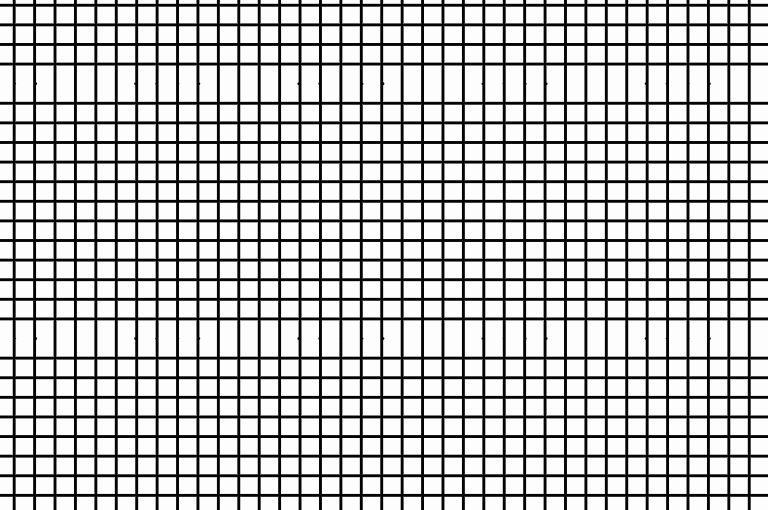
Give the GLSL for this pattern, as a WebGL 2 fragment shader.

```glsl
#version 300 es
precision highp float;
// Black grid on white: 37 vertical and 24 horizontal lines of even weight.
// Every 13th horizontal line is left out; on that row, small dots sit on
// the verticals in groups, drifting from left to right within each group.

#define PITCH vec2(0.03988, 0.03844)   // cell size, canvas height = 1
#define ORIGIN vec2(0.0277, 0.0287)    // first crossing at lower left
#define LINE_WIDTH 0.00566
#define GAP_PERIOD 13.0                // rows from one gap to the next
#define GAP_ROW 8.0                    // first row left out
#define GROUP_PERIOD 8.3333            // columns from one dot group to the next
#define GROUP_START 5.5
#define GROUP_LENGTH 4.3
#define DOT_RADIUS 0.0029
#define DOT_DRIFT 0.0011               // sideways shift per column
#define INK vec3(0.01)
#define PAPER vec3(0.993)

uniform vec2 u_resolution;
out vec4 fragColor;

// Coverage of a shape from its signed distance, softened over one pixel.
float coverage(float signedDistance, float pixel) {
    return clamp(0.5 - signedDistance / pixel, 0.0, 1.0);
}

void main() {
    // Canvas 1.5 wide and 1 high
    vec2 p = gl_FragCoord.xy / u_resolution * vec2(1.5, 1.0);
    vec2 pixel = vec2(1.5, 1.0) / u_resolution;

    // Nearest crossing: its index, and the offset from it
    vec2 cell = floor((p - ORIGIN) / PITCH + 0.5);
    vec2 offset = p - ORIGIN - cell * PITCH;

    // Grid lines, with the gap rows removed
    float isGap = 1.0 - step(0.5, abs(mod(cell.y, GAP_PERIOD) - GAP_ROW));
    vec2 edge = abs(offset) - 0.5 * LINE_WIDTH;
    float vertical = coverage(edge.x, pixel.x);
    float horizontal = coverage(edge.y, pixel.y) * (1.0 - isGap);

    // Dots on the gap rows, shifted across the line through each group
    float phase = mod(cell.x - GROUP_START, GROUP_PERIOD);
    float hasDot = isGap * (1.0 - step(GROUP_LENGTH, phase));
    vec2 dotCentre = vec2((phase - 0.5 * GROUP_LENGTH) * DOT_DRIFT, 0.0);
    float nub = coverage(length(offset - dotCentre) - DOT_RADIUS, pixel.y) * hasDot;

    float ink = max(max(vertical, horizontal), nub);
    fragColor = vec4(mix(PAPER, INK, ink), 1.0);
}
```
